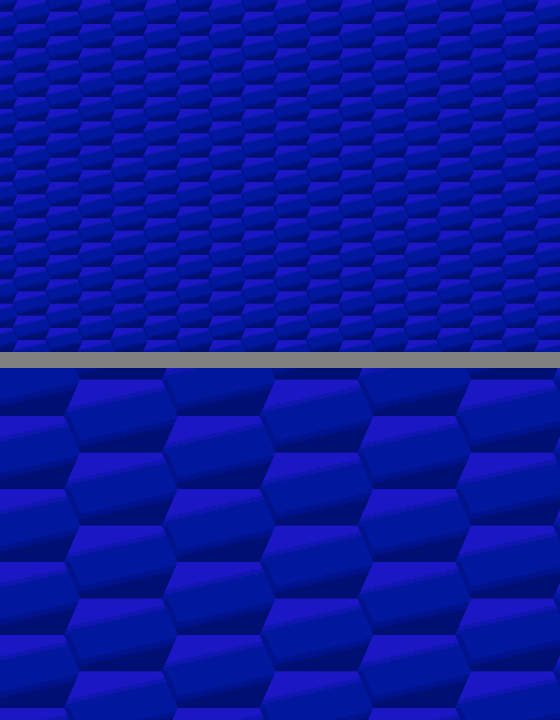
Top, the full canvas; bottom, a detail of the centre.
Write a Shadertoy shader that draws this pattern.

```glsl
// Staggered blue hexagonal scales, lit from the upper left with shaded undersides
#define REPEATS vec2(8.59, 14.47)    // scales across and down the canvas
#define ANCHOR vec2(0.4635, 0.5866)  // centre of one scale on the canvas
#define CELL vec2(134.0, 50.0)       // repeat size in scale units
#define HALF_TOP 28.0                // half length of the flat edge
#define HALF_TIP 39.0                // half distance between side tips
#define SLOPE 0.225                  // tilt of the facet lines
#define STAIR 5.5                    // step length of the notched facet lines
#define LIGHT_LINE 12.0              // height of the highlight boundary
#define SHADE_LINE -10.5             // height of the shadow boundary
#define SAMPLES 3                    // smoothing samples per axis

const vec3 BODY = vec3(0.00, 0.09, 0.62);
const vec3 DARK = vec3(0.00, 0.06, 0.45);
const vec3 LIGHT = vec3(0.11, 0.09, 0.77);
const vec3 SHADE = vec3(0.00, 0.07, 0.55);
const vec3 GLOW = vec3(0.06, 0.09, 0.69);

// Hexagon gauge: 0 at the centre, 1 on the outline
float hexGauge(vec2 p) {
    p = abs(p) / vec2(HALF_TIP, 0.5 * CELL.y);
    return max(p.y, p.x + p.y * (1.0 - HALF_TOP / HALF_TIP));
}

// Position relative to the centre of the enclosing scale
vec2 scaleLocal(vec2 uv) {
    vec2 q = (uv - ANCHOR) * REPEATS;
    vec2 even = (q - floor(q + 0.5)) * CELL;
    vec2 odd = (fract(q) - 0.5) * CELL;
    return hexGauge(even) < hexGauge(odd) ? even : odd;
}

vec3 scaleColor(vec2 p) {
    // Height above the tilted, slightly stepped facet line
    float stepX = (floor(p.x / STAIR) + 0.5) * STAIR;
    float height = p.y - SLOPE * mix(p.x, stepX, 0.8);

    // Highlight with a narrow transition
    vec3 color = BODY;
    color = mix(color, GLOW, step(LIGHT_LINE - 1.0, height));
    color = mix(color, LIGHT, step(LIGHT_LINE + 2.0, height));

    // Dim rim along the lower left edge
    float rim = step(0.90, hexGauge(p)) * step(p.x, -HALF_TOP + 3.0) * step(p.y, 0.0);
    color = mix(color, SHADE, rim);

    // Underside falls from dim to dark
    color = mix(color, SHADE, step(height, SHADE_LINE));
    return mix(color, DARK, smoothstep(SHADE_LINE - 3.0, SHADE_LINE - 5.5, height));
}

void mainImage(out vec4 fragColor, in vec2 fragCoord) {
    // Average a small grid of samples to smooth every edge
    vec3 sum = vec3(0.0);
    for (int i = 0; i < SAMPLES; i++) {
        for (int j = 0; j < SAMPLES; j++) {
            vec2 offset = (vec2(i, j) + 0.5) / float(SAMPLES) - 0.5;
            vec2 uv = (fragCoord + offset) / iResolution.xy;
            sum += scaleColor(scaleLocal(uv));
        }
    }
    fragColor = vec4(sum / float(SAMPLES * SAMPLES), 1.0);
}
```
